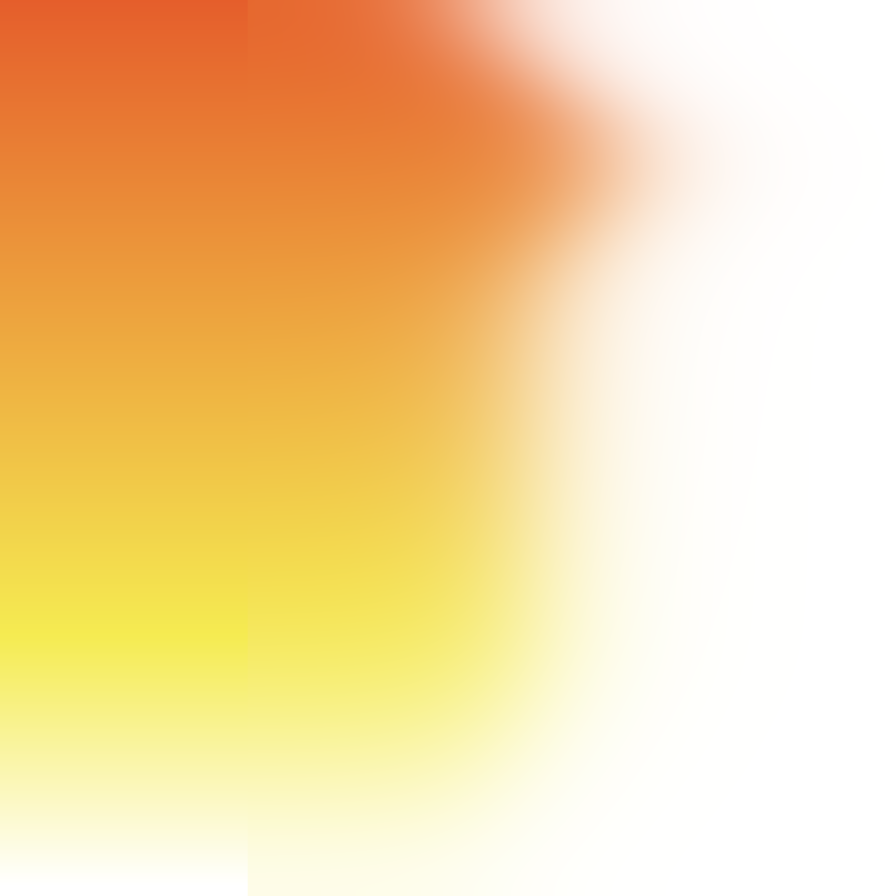
A three.js fragment shader for this background:

```glsl
// A warm sunset ramp, red over yellow over white: crisp in a strip on the left,
// and blurred to its right, where it melts into white along a bulging soft edge.
// The blur is a small Gaussian sum over the ramp, mirrored at top and bottom.
varying vec2 vUv;

// Vertical colour ramp, folded back at both ends of the canvas.
vec3 sunsetRamp(float y) {
  y = 1.0 - abs(1.0 - abs(y));
  vec3 red = vec3(0.898, 0.368, 0.170);
  vec3 yellow = vec3(0.960, 0.922, 0.320);
  vec3 lower = mix(vec3(1.0), yellow, clamp((y - 0.012) / 0.278, 0.0, 1.0));
  return mix(lower, red, clamp((y - 0.29) / 0.71, 0.0, 1.0));
}

// Gaussian blur of the ramp along y.
vec3 blurredRamp(float y, float sigma) {
  vec3 sum = vec3(0.0);
  float total = 0.0;
  for (int i = -8; i <= 8; i++) {
    float t = float(i) * 0.3;
    float weight = exp(-0.5 * t * t);
    sum += weight * sunsetRamp(y + t * sigma);
    total += weight;
  }
  return sum / total;
}

// Position across at which the colour has half faded.
float fadeEdge(float y) {
  float bulge = (y - 0.81) / 0.11;
  return 0.592 + 0.08 * exp(-bulge * bulge)
    - 0.055 * smoothstep(0.85, 1.0, y)
    - 0.05 * (1.0 - smoothstep(0.0, 0.3, y));
}

void main() {
  // Soft body fading into white
  float coverage = 1.0 / (1.0 + exp(19.0 * (vUv.x - fadeEdge(vUv.y))));
  vec3 softBody = mix(vec3(1.0), blurredRamp(vUv.y, 0.062), coverage);

  // Crisp strip on the left with a thin smooth seam
  float strip = 1.0 - smoothstep(0.2755, 0.2775, vUv.x);
  gl_FragColor = vec4(mix(softBody, sunsetRamp(vUv.y), strip), 1.0);
}
```
